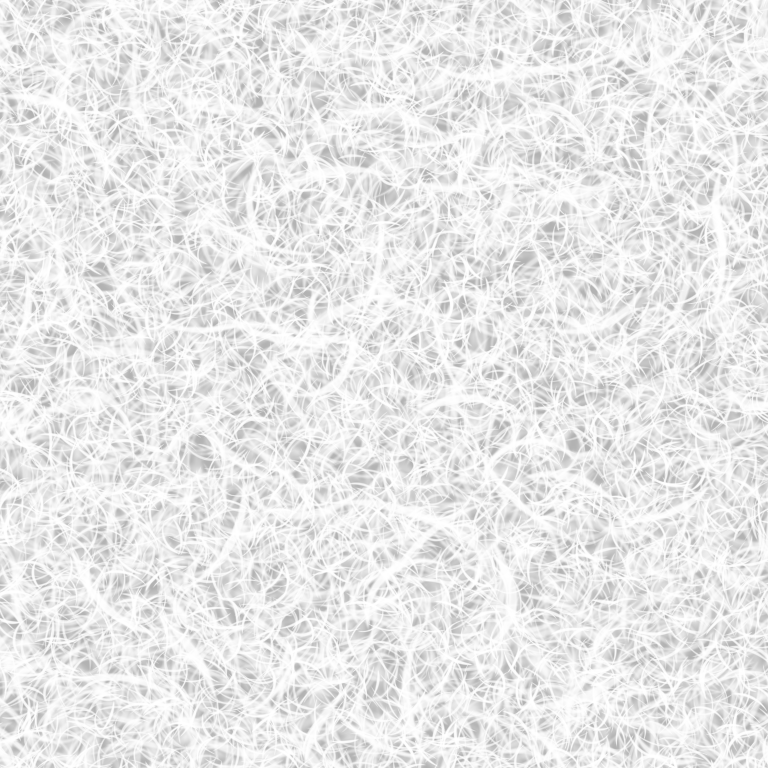
Give the GLSL for this texture, as a WebGL 1 fragment shader.

```glsl
precision highp float;
uniform vec2 u_resolution;

const float GAP_SHADE = 0.70;      // grey seen between the fibres
const float FIBRE_SHADE = 1.0;
const float FIBRES_PER_CELL = 5.0;
const vec2 HALF_LENGTH = vec2(0.45, 0.85);  // ranges, in cells
const vec2 BEND_RADIUS = vec2(0.55, 1.90);
const vec2 WIDTH_SPREAD = vec2(0.6, 1.4);
const vec2 OPACITY_SPREAD = vec2(0.5, 1.0);
const float LOPSIDED = 0.35;       // one end thicker than the other
const float LONG_DENSITY = 0.45;

// Fibre kinds: cells across the canvas, half width, softness (in cells), opacity
const vec4 DEEP = vec4(14.0, 0.070, 0.060, 0.35);
const vec4 MIDDLE = vec4(17.0, 0.042, 0.025, 0.67);
const vec4 FINE = vec4(24.0, 0.034, 0.012, 0.95);
const vec4 LONG = vec4(8.5, 0.036, 0.012, 0.90);

vec4 hash4(vec2 cell, float seed) {
  float n = dot(cell, vec2(12.9898, 78.233)) + seed * 37.719;
  return fract(sin(n + vec4(0.0, 1.37, 2.71, 4.19)) * 43758.5453);
}

mat2 rotation(float angle) {
  float c = cos(angle), s = sin(angle);
  return mat2(c, s, -s, c);
}

// Coverage of a tapered arc through the origin, bent around (0, radius)
float arcFibre(vec2 q, float radius, float halfLength, float halfWidth, float soft) {
  vec2 fromCentre = vec2(q.x, radius - q.y);
  float dist = abs(length(fromCentre) - radius);
  if (dist > halfWidth * 1.2 + soft) return 0.0;
  float along = atan(fromCentre.x, fromCentre.y) * radius / halfLength;
  float taper = max(1.0 - along * along, 0.0);
  float width = halfWidth * taper * (1.0 + LOPSIDED * along);
  return smoothstep(-soft, soft, width - dist) * smoothstep(0.0, 0.35, taper);
}

// Share of the background left visible by one layer of scattered fibres
float layerGaps(vec2 uv, vec4 kind, float density, float seed) {
  vec2 p = rotation(seed * 1.1) * uv * kind.x + seed * 3.7;
  vec2 home = floor(p);
  float pixel = kind.x / min(u_resolution.x, u_resolution.y);
  float soft = kind.z + 0.5 * pixel;
  float gaps = 1.0;
  for (float y = -1.0; y <= 1.0; y += 1.0) {
    for (float x = -1.0; x <= 1.0; x += 1.0) {
      vec2 cell = home + vec2(x, y);
      for (float i = 0.0; i < FIBRES_PER_CELL; i += 1.0) {
        vec4 place = hash4(cell, seed + i * 7.31);
        vec4 form = fract(place * 57.31);
        if (form.w > density) continue;
        vec2 q = rotation(place.z * 6.2832) * (p - cell - place.xy);
        float cover = arcFibre(q,
          mix(BEND_RADIUS.x, BEND_RADIUS.y, place.w),
          mix(HALF_LENGTH.x, HALF_LENGTH.y, form.x),
          kind.y * mix(WIDTH_SPREAD.x, WIDTH_SPREAD.y, form.y), soft);
        gaps *= 1.0 - cover * kind.w * mix(OPACITY_SPREAD.x, OPACITY_SPREAD.y, form.z);
      }
    }
  }
  return gaps;
}

void main() {
  vec2 uv = gl_FragCoord.xy / min(u_resolution.x, u_resolution.y);

  // Two layers of each small kind, then sparse long strands
  float gaps = 1.0;
  for (float n = 1.0; n <= 2.0; n += 1.0) {
    gaps *= layerGaps(uv, DEEP, 1.0, n);
    gaps *= layerGaps(uv, MIDDLE, 1.0, n + 2.0);
    gaps *= layerGaps(uv, FINE, 1.0, n + 4.0);
  }
  gaps *= layerGaps(uv, LONG, LONG_DENSITY, 7.0);

  gl_FragColor = vec4(vec3(mix(FIBRE_SHADE, GAP_SHADE, gaps)), 1.0);
}
```
